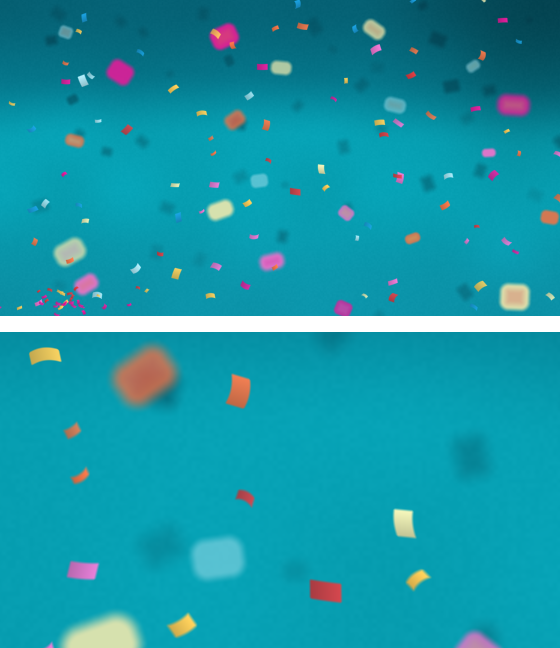
Top: the whole. Bottom: its middle third, enlarged.
Write a Shadertoy shader that draws this background.

```glsl
// Paper confetti drifting in front of a teal wall lit from below.
// Hashed loops scatter four layers over a soft gradient: blurred shadows,
// defocused large flakes, crisp small flakes and a loose pile at the bottom.

const vec3 WALL_TOP  = vec3(0.020, 0.380, 0.455);
const vec3 WALL_DIM  = vec3(0.018, 0.480, 0.560);
const vec3 WALL_LIT  = vec3(0.025, 0.630, 0.705);
const vec3 WALL_BASE = vec3(0.045, 0.575, 0.660);
const vec3 SHADOW    = vec3(0.010, 0.210, 0.270);
const float LIGHT_EDGE = 0.67;   // height where the lit part of the wall ends
const int SHADOWS = 42;
const int BOKEH   = 21;
const int FLAKES  = 88;
const int PILE    = 34;
const vec2 PILE_CENTER = vec2(0.21, 0.052);

const vec3 PAPER[8] = vec3[8](
    vec3(0.93, 0.91, 0.68),   // cream
    vec3(0.93, 0.45, 0.80),   // pink
    vec3(0.95, 0.45, 0.27),   // orange
    vec3(0.66, 0.88, 0.93),   // pale blue
    vec3(0.90, 0.10, 0.60),   // magenta
    vec3(0.97, 0.78, 0.33),   // yellow
    vec3(0.86, 0.22, 0.24),   // red
    vec3(0.10, 0.60, 0.84));  // blue

vec4 hash4(float n) {
    vec4 q = fract(n * vec4(0.1031, 0.1030, 0.0973, 0.1099));
    q += dot(q, q.wzxy + 33.33);
    return fract((q.xxyz + q.yzzw) * q.zywx);
}

float grain(vec2 cell) {
    return hash4(cell.x + 157.0 * cell.y).x;
}

float valueNoise(vec2 p) {
    vec2 i = floor(p), f = fract(p);
    f = f * f * (3.0 - 2.0 * f);
    return mix(mix(grain(i), grain(i + vec2(1, 0)), f.x),
               mix(grain(i + vec2(0, 1)), grain(i + vec2(1, 1)), f.x), f.y);
}

vec2 rotate(vec2 p, float a) {
    float c = cos(a), s = sin(a);
    return vec2(c * p.x + s * p.y, c * p.y - s * p.x);
}

float roundBox(vec2 p, vec2 halfSize, float radius) {
    vec2 q = abs(p) - halfSize + radius;
    return length(max(q, 0.0)) + min(max(q.x, q.y), 0.0) - radius;
}

float cover(float dist, float blur) {
    float w = max(blur, 0.8 / iResolution.y);
    return 1.0 - smoothstep(-w, w, dist);
}

// Evenly spread, jittered position over the canvas
vec2 scatter(float i, vec2 jitter, float aspect) {
    vec2 spot = fract(0.37 + i * vec2(0.75488, 0.56984)) + 0.12 * (jitter - 0.5);
    return spot * vec2(aspect, 1.0);
}

vec3 wall(vec2 p, float aspect) {
    float edge = LIGHT_EDGE + 0.02 * sin(2.5 * p.x);
    vec3 lit = mix(WALL_BASE, WALL_LIT, smoothstep(0.0, 0.42, p.y));
    vec3 dim = mix(WALL_DIM, WALL_TOP, smoothstep(0.65, 1.0, p.y));
    vec3 col = mix(lit, dim, smoothstep(-0.13, 0.09, p.y - edge));
    col *= 1.0 - 0.30 * smoothstep(0.75, 0.0, length(p - vec2(aspect, 1.0)));
    col *= 0.97 + 0.06 * valueNoise(p * 5.0);
    return col + 0.014 * (valueNoise(p * 210.0) - 0.5);
}

void mainImage(out vec4 fragColor, in vec2 fragCoord) {
    vec2 p = fragCoord / iResolution.y;
    float aspect = iResolution.x / iResolution.y;
    vec3 col = wall(p, aspect);

    // Soft shadows on the wall, denser toward the top
    for (int i = 0; i < SHADOWS; i++) {
        vec4 h = hash4(float(i) + 11.0), k = hash4(float(i) + 411.0);
        vec2 c = scatter(float(i) + 0.5, h.xy, aspect);
        c.y = pow(clamp(c.y, 0.0, 1.0), 0.65);
        vec2 size = mix(vec2(0.011, 0.009), vec2(0.026, 0.020), h.z);
        float d = roundBox(rotate(p - c, 3.0 * (h.w - 0.5)), size, 0.009);
        float depth = mix(0.15, 0.55, k.x) * mix(0.55, 1.0, c.y);
        col = mix(col, SHADOW, depth * cover(d, mix(0.008, 0.017, k.y)));
    }

    // Large flakes out of focus
    for (int i = 0; i < BOKEH; i++) {
        vec4 h = hash4(float(i) + 73.0), k = hash4(float(i) + 573.0);
        vec2 q = rotate(p - scatter(float(i), h.xy, aspect), 1.4 * (h.z - 0.5));
        float size = mix(0.020, 0.052, h.w * h.w);
        float d = roundBox(q, size * vec2(1.0, mix(0.6, 0.9, k.x)), size * 0.55);
        vec3 paper = PAPER[(i * 3) % 5];
        vec3 core = mix(paper, PAPER[int(k.w * 6.99)], 0.3);
        paper = mix(paper, core, smoothstep(0.0, -size * 0.7, d));
        float alpha = i % 5 == 1 ? 0.5 : mix(0.72, 0.95, k.z);
        col = mix(col, paper, alpha * cover(d, size * mix(0.17, 0.32, k.y)));
    }

    // Small sharp flakes, then tiny ones gathered in the pile
    for (int i = 0; i < FLAKES + PILE; i++) {
        bool inPile = i >= FLAKES;
        vec4 h = hash4(float(i) + 207.0), k = hash4(float(i) + 807.0);
        vec2 spread = vec2(h.x + h.y + k.w - 1.5, h.z + k.z - 1.0);
        vec2 c = inPile ? PILE_CENTER + spread * vec2(i % 3 == 0 ? 0.42 : 0.09, 0.055)
                        : scatter(float(i) + 0.25, h.xy, aspect);
        float size = inPile ? mix(0.005, 0.009, k.x) : mix(0.008, 0.0175, k.x);
        float turn = 1.5 * (h.w - 0.5) + (k.y > 0.78 ? 1.3 : 0.0);
        vec2 q = rotate(p - c, turn);
        q.x += 0.5 * (h.z - 0.5) * q.y;                     // tilted outline
        q.y += (k.z - 0.5) * 0.6 * q.x * q.x / size;        // curled paper
        float d = roundBox(q, size * vec2(1.0, mix(0.38, 0.68, k.y)), size * 0.12);
        int tint = inPile ? 4 + int(k.z * 2.99) : int(h.z * 7.99);
        vec3 paper = PAPER[tint] * (0.97 + 0.12 * q.x / size);
        col = mix(col, paper, mix(0.82, 1.0, h.w) * cover(d, mix(0.0009, 0.0028, k.w)));
    }

    fragColor = vec4(clamp(col, 0.0, 1.0), 1.0);
}
```
